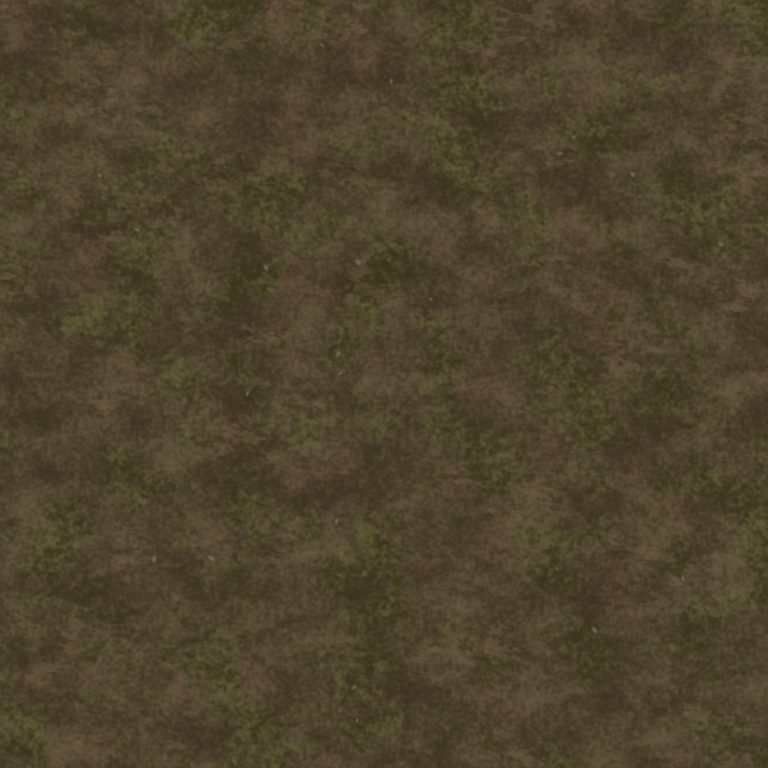
This texture is drawn by a Shadertoy shader. Its source:

```glsl
const vec3 DARK_SOIL  = vec3(0.230, 0.190, 0.128);
const vec3 LIGHT_SOIL = vec3(0.410, 0.350, 0.262);
const vec3 MOSS_TINT  = vec3(0.94, 1.03, 0.85);
const vec3 CLAY_TINT  = vec3(1.02, 0.98, 1.00);
const vec3 FLAKE_TAN  = vec3(0.450, 0.375, 0.275);
const vec3 PEBBLE     = vec3(0.490, 0.470, 0.390);

const float MOTTLE_SCALE = 13.0;   // soft stains across the canvas
const float PATCH_SCALE  = 7.5;    // moss and clay areas
const float TUFT_SCALE   = 80.0;   // leafy specks inside moss
const float GRAIN_SCALE  = 165.0;  // fine dirt
const float FLAKE_SCALE  = 38.0;   // dry crust fragments
const float PEBBLE_CELLS = 42.0;
const float PEBBLE_SHARE = 0.009;
const float FLAKE_TILT   = -0.25;  // radians, falling to the right
const float TONE_BASE    = 0.42;
const float MOTTLE_GAIN  = 0.37;
const float GRAIN_GAIN   = 0.25;
const float TUFT_GAIN    = 0.42;

mat2 rotation(float a) {
    float c = cos(a), s = sin(a);
    return mat2(c, s, -s, c);
}

float hash(vec2 cell) {
    uvec2 q = uvec2(ivec2(cell) + 32768) * uvec2(1597u, 3813u);
    uint n = (q.x ^ q.y) * 747797u;
    n = (n ^ (n >> 15)) * 277803u;
    n = (n ^ (n >> 13)) * 974711u;
    return float((n ^ (n >> 16)) & 65535u) / 65536.0;
}

float cornerSlope(vec2 cell, vec2 offset) {
    float angle = 6.2832 * hash(cell);
    return dot(vec2(cos(angle), sin(angle)), offset);
}

float gradientNoise(vec2 p) {
    vec2 i = floor(p), f = p - i;
    vec2 u = f * f * f * (f * (f * 6.0 - 15.0) + 10.0);
    vec2 e = vec2(1.0, 0.0);
    float low  = mix(cornerSlope(i, f), cornerSlope(i + e.xy, f - e.xy), u.x);
    float high = mix(cornerSlope(i + e.yx, f - e.yx), cornerSlope(i + e.xx, f - e.xx), u.x);
    return 1.4 * mix(low, high, u.y);
}

float fbm(vec2 p, int octaves, float gain) {
    float sum = 0.0, amplitude = 1.0;
    for (int i = 0; i < octaves; i++) {
        sum += amplitude * gradientNoise(p);
        p = rotation(0.65) * p * 2.03 + 17.3;
        amplitude *= gain;
    }
    return sum;
}

// Ragged fragments of dry crust, gathered in a few areas
float flakes(vec2 p) {
    vec2 q = rotation(-FLAKE_TILT) * p;
    float area = smoothstep(0.0, 0.6, fbm(q * vec2(6.0, 9.0) + 61.0, 3, 0.6));
    float shape = fbm(q * FLAKE_SCALE * vec2(0.75, 1.4) + 23.0, 3, 0.7);
    return area * smoothstep(0.05, 0.5, shape);
}

// Rare small pale stones, one candidate per cell
float pebbles(vec2 p) {
    vec2 g = p * PEBBLE_CELLS, cell = floor(g);
    vec2 centre = 0.35 + 0.3 * vec2(hash(cell + 101.0), hash(cell + 211.0));
    vec2 d = rotation(6.2832 * hash(cell + 307.0)) * (g - cell - centre);
    float radius = mix(0.07, 0.15, hash(cell + 401.0));
    float present = step(hash(cell + 503.0), PEBBLE_SHARE);
    return present * (1.0 - smoothstep(0.4, 1.5, length(d * vec2(0.7, 1.2)) / radius));
}

void mainImage(out vec4 fragColor, in vec2 fragCoord) {
    vec2 p = fragCoord / iResolution.y;
    vec2 warp = vec2(gradientNoise(p * 22.0 + 5.0), gradientNoise(p * 22.0 + 47.0));
    vec2 w = p + 0.008 * warp;

    // Soil tone from soft stains and fine dirt
    float mottle = fbm(w * MOTTLE_SCALE * vec2(0.85, 1.15) + 3.0, 5, 0.72);
    float grain = gradientNoise(p * GRAIN_SCALE) + 0.6 * gradientNoise(p * GRAIN_SCALE * 0.53 + 9.0);
    float tone = TONE_BASE + MOTTLE_GAIN * mottle + GRAIN_GAIN * grain;

    // Moss areas carry crisp light and dark specks
    float mossArea = fbm(w * PATCH_SCALE + 31.0, 5, 0.75);
    float moss = smoothstep(-0.3, 0.9, mossArea);
    float tuft = fbm(p * TUFT_SCALE + 77.0, 2, 0.8);
    tone += TUFT_GAIN * moss * tuft;
    tone = 0.5 + 0.5 * tanh(2.0 * (tone - 0.5));

    vec3 color = mix(DARK_SOIL, LIGHT_SOIL, tone);
    float clay = smoothstep(0.0, 0.7, fbm(w * PATCH_SCALE * 1.6 + 91.0, 3, 0.6));
    color *= mix(vec3(1.0), CLAY_TINT, clay * (1.0 - moss));
    color *= mix(vec3(1.0), MOSS_TINT, moss);

    // Dry crust and stones lie on top
    color = mix(color, FLAKE_TAN, 0.45 * flakes(p) * (1.0 - 0.6 * moss));
    color = mix(color, PEBBLE, 0.6 * pebbles(p));
    fragColor = vec4(color, 1.0);
}
```
